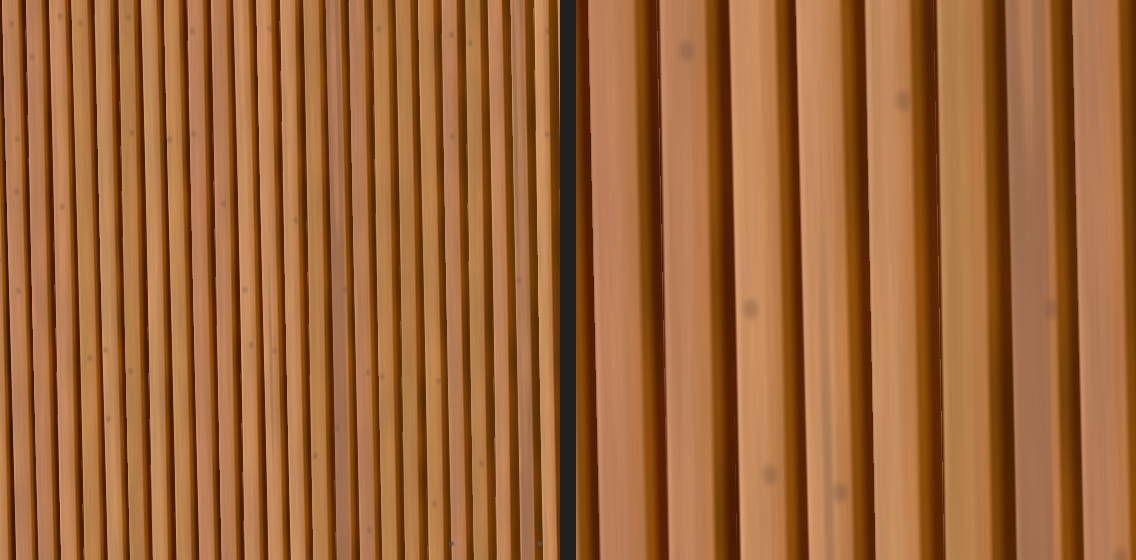
Left, the full canvas; right, a detail of the centre.
Write a three.js fragment shader that draws this texture.

```glsl
// Upright timber slats, slightly leaning, with dark shadowed gaps between them.
#define PITCH_BOTTOM 0.04095
#define PITCH_TOP    0.04128
#define START_BOTTOM 0.0677
#define START_TOP    0.0443
#define FACE_LEFT    0.72
#define FACE_RIGHT   0.66
#define SOFTNESS     0.05
#define GRAIN        0.075
#define STREAKS      0.22
#define KNOTS        0.35

varying vec2 vUv;

const vec3 TAN    = vec3(0.760, 0.550, 0.360);
const vec3 ROSE   = vec3(0.725, 0.495, 0.350);
const vec3 HONEY  = vec3(0.715, 0.500, 0.285);
const vec3 AMBER  = vec3(0.710, 0.455, 0.250);
const vec3 GREY   = vec3(0.520, 0.370, 0.280);
const vec3 SIDE   = vec3(0.510, 0.280, 0.040);
const vec3 SHADOW = vec3(0.310, 0.110, 0.015);
const vec3 OLIVE  = vec3(0.380, 0.200, 0.020);
const vec3 STEEL  = vec3(0.330, 0.320, 0.340);

float hash(vec2 p) {
  return fract(sin(dot(p, vec2(127.1, 311.7))) * 43758.5453);
}

float noise(vec2 p) {
  vec2 i = floor(p);
  vec2 f = fract(p);
  f = f * f * (3.0 - 2.0 * f);
  return mix(mix(hash(i), hash(i + vec2(1.0, 0.0)), f.x),
             mix(hash(i + vec2(0.0, 1.0)), hash(i + vec2(1.0, 1.0)), f.x), f.y);
}

// One small dark knot in some cells along each slat; p.x runs across the slat
float knot(vec2 p, float id) {
  float row = floor(p.y * 7.0);
  vec2 cell = vec2(id, row);
  vec2 center = vec2(0.12 + 0.5 * hash(cell + 3.1),
                     (row + 0.2 + 0.6 * hash(cell + 8.7)) / 7.0);
  float r = length((p - center) * vec2(1.0, 18.0));
  return step(0.72, hash(cell + 5.3)) * (1.0 - smoothstep(0.03, 0.17, r));
}

// Wood of a slat face; u runs 0 to 1 across the face
vec3 wood(float u, float across, float y, float id) {
  float kind = hash(vec2(id, 2.0));
  vec3 color = mix(ROSE, TAN, smoothstep(0.1, 0.5, kind));
  color = mix(color, HONEY, 0.8 * smoothstep(0.65, 0.8, kind));
  color *= 0.96 + 0.08 * hash(vec2(id, 6.0));

  // Rounded face: pale left edge, amber right edge
  color = mix(color, AMBER, 0.75 * smoothstep(0.5, 0.95, u));
  color += 0.05 * (1.0 - smoothstep(0.06, 0.2, u));

  // Long fibres, soft blotches and greyed streaks
  float fibre = noise(vec2(across * 14.0 + id * 37.0, y * 9.0));
  float fine = noise(vec2(across * 30.0 + id * 53.0, y * 28.0));
  float blotch = noise(vec2(across * 2.0 + id * 19.0, y * 11.0));
  color *= 1.0 + GRAIN * (0.6 * fibre + 0.5 * fine + 0.9 * blotch - 1.0);
  float streak = smoothstep(0.5, 0.8, noise(vec2(across * 6.0 + id * 11.0, y * 2.5)));
  float worn = 0.35 + 1.6 * step(0.75, hash(vec2(id, 9.0)));
  color = mix(color, GREY, STREAKS * worn * streak);
  return mix(color, GREY * 0.85, KNOTS * knot(vec2(across, y), id));
}

// Gap: lit side of the slat falling into shadow, more even toward the right
vec3 gap(float t, float x, float y, float id) {
  vec3 deep = mix(SHADOW, OLIVE, smoothstep(0.3, 1.0, x));
  deep *= mix(0.8, 1.0, smoothstep(0.0, 0.12, x));
  vec3 lit = mix(SIDE, OLIVE * 1.15, smoothstep(0.55, 1.0, x));
  vec3 color = mix(lit, deep, smoothstep(0.25, 0.8, t));
  return color * (0.9 + 0.2 * noise(vec2(id * 7.0, y * 14.0)));
}

void main() {
  float x = vUv.x;
  float y = vUv.y;

  // Slat number and position across it, with a faint bow per slat
  float pitch = mix(PITCH_BOTTOM, PITCH_TOP, y);
  float s = (x - mix(START_BOTTOM, START_TOP, y)) / pitch;
  s += 0.025 * sin(y * 4.0 + floor(s) * 1.7);
  float id = floor(s);
  float across = fract(s);

  float face = mix(FACE_LEFT, FACE_RIGHT, x) + 0.04 * (hash(vec2(id, 4.0)) - 0.5);
  float u = across / face;
  float t = (across - face) / (1.0 - face);

  float cover = smoothstep(0.0, SOFTNESS, across)
              * (1.0 - smoothstep(face - SOFTNESS, face + SOFTNESS, across));
  vec3 recess = gap(across < SOFTNESS ? 1.0 : t, x, y, id + step(across, SOFTNESS) * -1.0);
  vec3 color = mix(recess, wood(u, across, y, id), cover);

  // Two small nail heads near the lower right
  for (int i = 0; i < 2; i++) {
    vec2 nail = vec2(0.806 + 0.158 * float(i), 0.029);
    color = mix(color, STEEL, 0.8 * (1.0 - smoothstep(0.0025, 0.006, distance(vUv, nail))));
  }

  gl_FragColor = vec4(color, 1.0);
}
```
